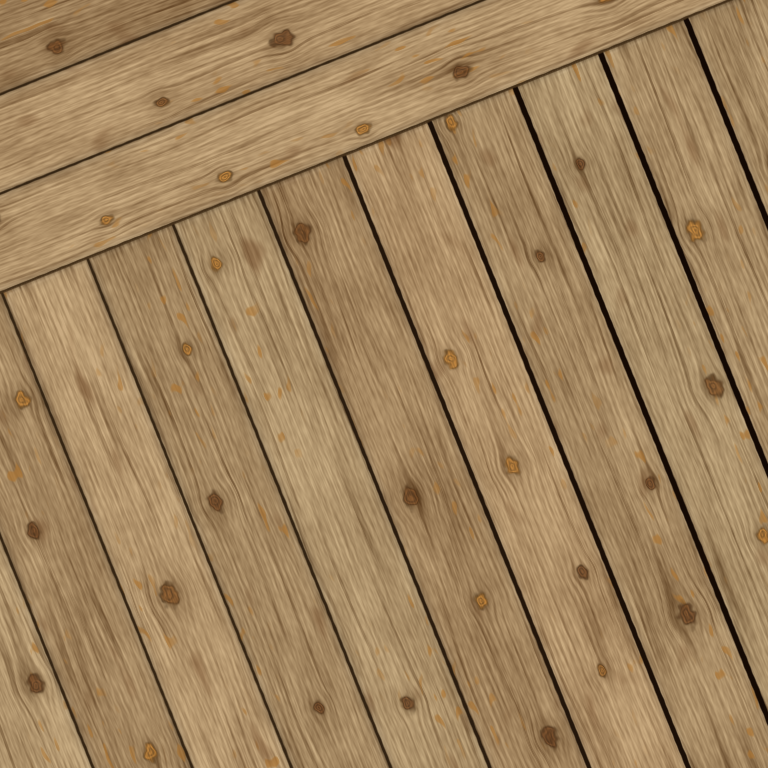
A three.js fragment shader for this texture:

```glsl
varying vec2 vUv;

const float PI = 3.14159265;
const vec2 AXIS = vec2(0.928, 0.372);    // direction of the long border boards
const float EDGE = 0.574;                // where the border meets the planks
const float PLANK_START = 0.2325;
const float PLANK_WIDTH = 0.1199;
const float RIDGES = 15.0;               // grooves across one board
const float KNOT_CELL = 0.17;
const float KNOT_CHANCE = 0.62;
const float SOFT = 0.0012;

const vec3 PALE = vec3(0.73, 0.62, 0.46);
const vec3 DEEP = vec3(0.48, 0.37, 0.24);
const vec3 UMBER = vec3(0.27, 0.19, 0.10);
const vec3 GAP_BLACK = vec3(0.07, 0.03, 0.01);
const vec3 RUST = vec3(0.40, 0.25, 0.13);
const vec3 AMBER = vec3(0.67, 0.45, 0.19);

float hash(vec2 p) {
  return fract(sin(dot(p, vec2(127.1, 311.7))) * 43758.545);
}

float cornerSlope(vec2 cell, vec2 offset) {
  float angle = 2.0 * PI * hash(cell);
  return dot(vec2(cos(angle), sin(angle)), offset);
}

float gradientNoise(vec2 p) {
  vec2 i = floor(p), f = fract(p);
  vec2 w = f * f * f * (f * (f * 6.0 - 15.0) + 10.0);
  vec2 e = vec2(1.0, 0.0);
  return mix(
    mix(cornerSlope(i, f), cornerSlope(i + e, f - e), w.x),
    mix(cornerSlope(i + e.yx, f - e.yx), cornerSlope(i + 1.0, f - 1.0), w.x),
    w.y);
}

float band(float dist, float halfWidth) {
  return 1.0 - smoothstep(halfWidth - SOFT, halfWidth + SOFT, dist);
}

void main() {
  // Board coordinates: x across, y along the grain
  float a = dot(vUv, AXIS);
  float b = dot(vUv, vec2(-AXIS.y, AXIS.x));
  bool border = b > EDGE;
  vec2 board = border ? vec2(b - EDGE, a) : vec2(a - PLANK_START, b);
  float index = floor(board.x / PLANK_WIDTH);
  float x = board.x - (index + 0.5) * PLANK_WIDTH;
  float y = board.y;
  float seed = index + (border ? 43.0 : 11.0);
  float shift = seed * 7.31;

  // One possible knot in each stretch of board
  float stretch = y / KNOT_CELL + hash(vec2(seed, 3.0));
  vec2 knotId = vec2(seed, floor(stretch));
  float present = step(hash(knotId + 5.7), KNOT_CHANCE);
  float pick = hash(knotId + 19.3);
  float radius = mix(0.006, 0.014, hash(knotId + 2.9));
  vec2 toKnot = vec2(
    x - (hash(knotId + 8.1) - 0.5) * 0.65 * PLANK_WIDTH,
    (fract(stretch) - mix(0.3, 0.7, hash(knotId + 13.7))) * KNOT_CELL);
  float knotDist = length(toKnot / vec2(0.85, 1.25)) / radius;
  knotDist += 0.5 * gradientNoise(vUv * 110.0);
  float flow = present * exp(-dot(toKnot, toKnot) / (radius * radius * 4.0));

  // Grain bends around knots and wanders along the board
  float grainX = x - 0.65 * toKnot.x * flow;
  float wander = gradientNoise(vec2(x * 18.0 + shift, y * 5.0));
  float bentX = grainX + 0.008 * wander;
  float fine = gradientNoise(vec2(bentX * 330.0 + shift, y * 13.0));
  float fibre = gradientNoise(vec2(x * 420.0 + shift, y * 75.0));
  float streak = gradientNoise(vec2(bentX * 150.0 + shift, y * 4.0 + 31.0));
  float patchTone = gradientNoise(vec2(x * 16.0 + shift, y * 6.0 + 9.0));
  float mottling = gradientNoise(vec2(x * 50.0 + shift, y * 24.0));
  float ridge = cos(2.0 * PI * RIDGES * grainX / PLANK_WIDTH);
  float rings = sin(900.0 * grainX + 18.0 * wander);

  // Boards alternate between golden and brown, evening out to the right
  float alternate = cos(PI * index) * (1.0 - smoothstep(3.0, 7.0, index));
  float boardTone = border ? 0.1 - 0.16 * index * index * 0.5 : 0.13 * alternate;
  boardTone += 0.1 * (hash(vec2(seed, 71.0)) - 0.5);

  float tone = 0.72 + boardTone + 0.32 * patchTone + 0.2 * mottling;
  tone += 0.11 * ridge + 0.42 * fine + 0.28 * fibre;
  tone += 0.06 * rings * smoothstep(-0.1, 0.3, wander);
  tone -= 0.42 * smoothstep(0.15, 0.45, streak);
  tone -= 0.3 * flow;
  vec3 color = mix(DEEP, PALE, clamp(tone, -0.5, 1.2));
  color += vec3(0.015, -0.004, -0.008) * (hash(vec2(seed, 29.0)) - 0.3);

  // Resin flecks and brown stains
  float fleck = gradientNoise(vec2(x * 100.0 + shift, y * 36.0 + 4.0));
  float resinArea = smoothstep(0.0, 0.3, gradientNoise(vec2(x * 14.0 - shift, y * 4.0)));
  color = mix(color, AMBER, 0.65 * resinArea * smoothstep(0.28, 0.45, fleck));
  float stain = gradientNoise(vec2(x * 28.0 - shift, y * 13.0 + 17.0));
  color = mix(color, RUST, 0.45 * smoothstep(0.34, 0.6, stain));

  // Knot body, growth rings and dark rim
  float body = present * (1.0 - smoothstep(0.75, 1.1, knotDist));
  vec3 knotColor = mix(RUST, AMBER, smoothstep(0.25, 0.8, pick));
  knotColor *= 0.95 + 0.12 * sin(knotDist * 13.0) + 0.25 * fibre;
  color = mix(color, knotColor, 0.8 * body);
  float rim = present * exp(-pow((knotDist - 0.95) * 5.0, 2.0));
  color = mix(color, UMBER, 0.5 * rim * (0.6 + fine));

  // Gaps widen and blacken to the right; border seams stay thin
  float opening = border ? 0.0 : smoothstep(0.35, 1.05, a);
  float seamDist = 0.5 * PLANK_WIDTH - abs(x);
  float edgeDist = abs(b - EDGE);
  float rough = 0.0008 * gradientNoise(vec2(y * 90.0, seed));
  float halfGap = (border ? 0.0014 : mix(0.0017, 0.0036, opening)) + rough;
  float nearest = min(seamDist, edgeDist);
  color *= 1.0 - 0.3 * exp(-nearest / 0.004);
  float lip = exp(-pow((nearest - 0.006) / 0.002, 2.0));
  color += 0.04 * lip * (0.5 + mottling);
  vec3 gapColor = mix(UMBER * 0.75, GAP_BLACK, opening);
  color = mix(color, gapColor, band(seamDist, halfGap));
  color = mix(color, UMBER, 0.85 * band(edgeDist, 0.0015 + rough));

  gl_FragColor = vec4(color, 1.0);
}
```
